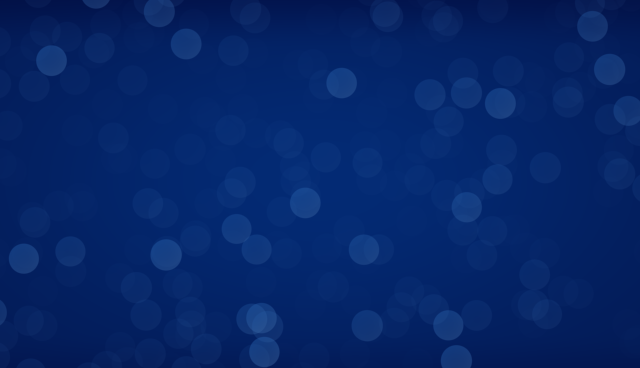
A Shadertoy shader for this background:

```glsl
// Deep blue backdrop scattered with translucent out-of-focus light discs.

vec3 hash3(float n) {
    vec3 p = fract(n * vec3(0.1031, 0.1030, 0.0973));
    p += dot(p, p.yzx + 33.33);
    return fract((p.xxy + p.yzz) * p.zyx);
}

// Navy at the borders, brighter blue towards the centre
vec3 backdrop(vec2 uv) {
    vec2 fromCentre = (uv - vec2(0.5, 0.51)) * vec2(1.75, 1.8);
    float glow = exp(-1.15 * dot(fromCentre, fromCentre));
    vec3 colour = mix(vec3(0.012, 0.092, 0.315), vec3(0.012, 0.166, 0.455), glow);
    float borderShade = smoothstep(0.86, 1.04, uv.y) + 0.5 * smoothstep(0.1, -0.05, uv.y);
    return colour * (1.0 - vec3(0.4, 0.4, 0.2) * borderShade);
}

void mainImage(out vec4 fragColor, in vec2 fragCoord) {
    vec2 uv = fragCoord / iResolution.xy;
    float aspect = iResolution.x / iResolution.y;
    vec2 p = vec2(uv.x * aspect, uv.y);
    float edge = 0.8 / iResolution.y;
    vec3 colour = backdrop(uv);

    // Faint discs first, the few bright ones on top
    const int discCount = 240;
    const int brightCount = 28;
    for (int i = 0; i < discCount; i++) {
        vec3 place = hash3(float(i) + 17.0);
        vec3 look = hash3(float(i) + 531.0);
        vec2 centre = mix(vec2(-0.03), vec2(aspect, 1.0) + 0.03, place.xy);
        float radius = 0.0405 + 0.002 * look.x;
        vec2 offset = (p - centre) / radius;
        float r = length(offset);
        float mask = smoothstep(edge, -edge, (r - 1.0) * radius);

        // Each disc fades from saturated blue to a paler lower right
        float shade = clamp(0.5 + 0.3 * dot(offset, vec2(0.6, -0.8)), 0.0, 1.0);
        vec3 tint = mix(vec3(0.12, 0.38, 0.70), vec3(0.28, 0.43, 0.64), shade);

        bool bright = i >= discCount - brightCount;
        float opacity = bright ? mix(0.22, 0.46, look.y) : mix(0.015, 0.14, look.y * look.y);
        opacity *= 0.88 + 0.12 * r * r;
        colour = mix(colour, tint, mask * opacity);
    }

    fragColor = vec4(colour, 1.0);
}
```
